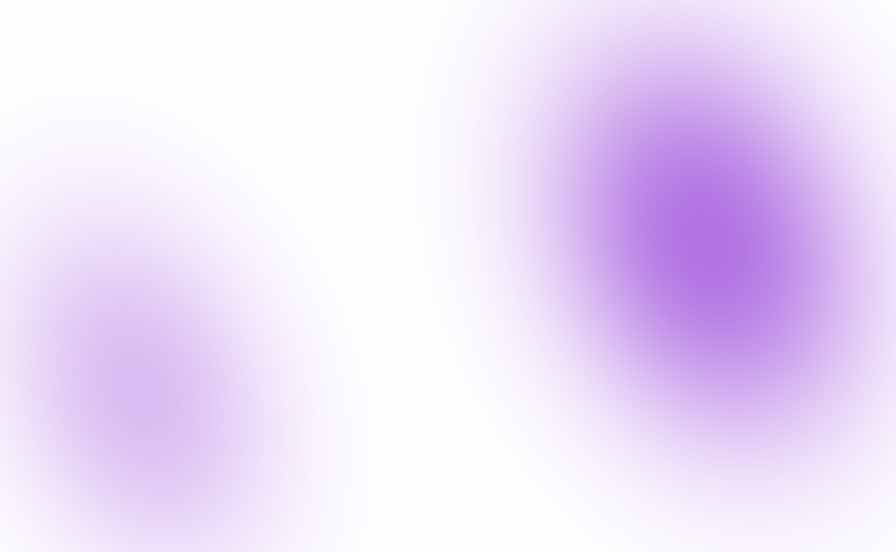
Give the GLSL for this background, as a Shadertoy shader.

```glsl
#define PAPER        vec3(0.998, 0.997, 1.0)
#define VIOLET       vec3(0.695, 0.450, 0.890)
#define TILT         0.38
#define FALLOFF      1.1
#define MAIN_CENTER  vec2(1.281, 0.563)
#define MAIN_SPREAD  vec2(0.190, 0.260)
#define MAIN_OPACITY 1.0
#define SIDE_CENTER  vec2(0.253, 0.293)
#define SIDE_SPREAD  vec2(0.165, 0.235)
#define SIDE_OPACITY 0.47

// Soft elliptical glow, leaning left by TILT radians
float glow(vec2 point, vec2 center, vec2 spread) {
    float c = cos(TILT), s = sin(TILT);
    vec2 offset = point - center;
    vec2 local = vec2(c * offset.x + s * offset.y,
                      c * offset.y - s * offset.x) / spread;
    return exp(-pow(0.5 * dot(local, local), FALLOFF));
}

void mainImage(out vec4 fragColor, in vec2 fragCoord) {
    // Canvas height is one unit
    vec2 point = fragCoord / iResolution.y;

    // Layer both glows over the pale ground
    vec3 color = PAPER;
    color = mix(color, VIOLET, SIDE_OPACITY * glow(point, SIDE_CENTER, SIDE_SPREAD));
    color = mix(color, VIOLET, MAIN_OPACITY * glow(point, MAIN_CENTER, MAIN_SPREAD));

    fragColor = vec4(color, 1.0);
}
```
